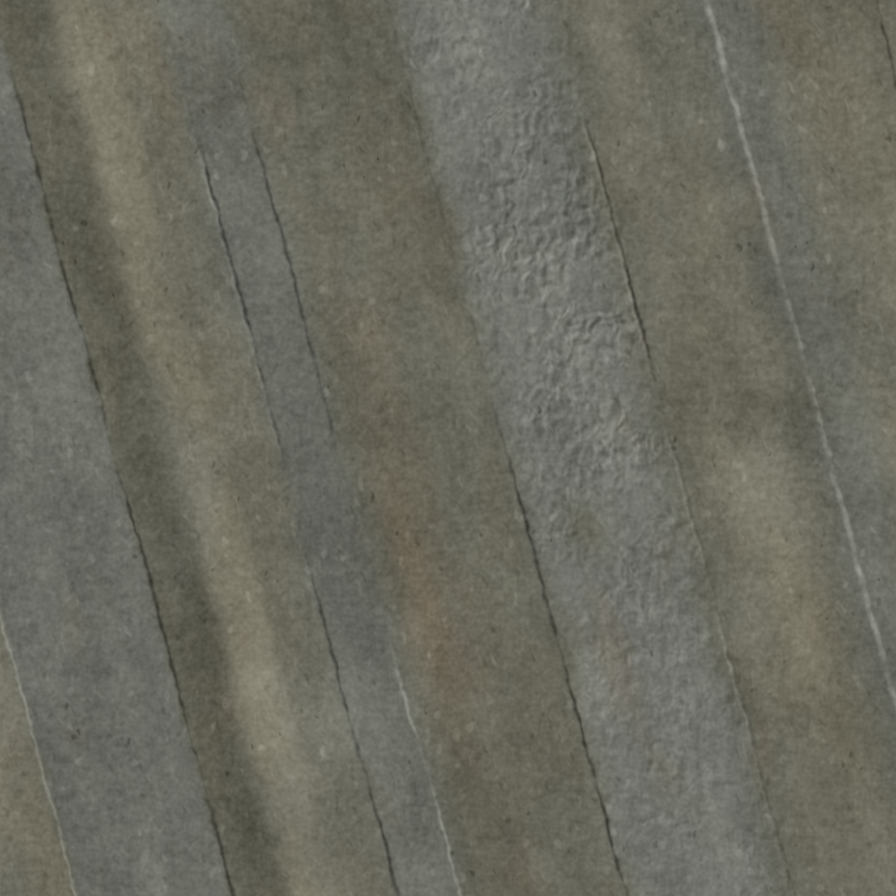
This texture is drawn by a three.js fragment shader. Its source:

```glsl
// Weathered slate-grey slab: leaning layers of olive, blue-grey and buff stone.
// Layers are bands across a sheared axis, with broken seams along their edges;
// gradient noise adds stains, flaky relief and grit, and hashed cells add pits.

#define LEAN 0.27
#define WOBBLE 0.005
#define SEAM_WIDTH 0.0022
#define SEAM_DARK 0.16
#define SEAM_LIGHT 0.14
#define STAIN 0.088
#define GRIT 0.054
#define RELIEF 0.16
#define OLIVE vec3(0.395, 0.390, 0.340)
#define SLATE vec3(0.412, 0.420, 0.393)
#define BUFF vec3(0.505, 0.490, 0.422)
#define RUST vec3(0.470, 0.418, 0.345)

varying vec2 vUv;

vec2 hash2(vec2 p) {
  p = vec2(dot(p, vec2(127.1, 311.7)), dot(p, vec2(269.5, 183.3)));
  return fract(sin(p) * 43758.55);
}

// Gradient noise, about -0.7 to 0.7
float noise(vec2 p) {
  vec2 i = floor(p), f = fract(p);
  vec2 u = f * f * f * (f * (f * 6.0 - 15.0) + 10.0);
  vec2 x = vec2(1.0, 0.0), y = vec2(0.0, 1.0);
  float a = dot(hash2(i) * 2.0 - 1.0, f);
  float b = dot(hash2(i + x) * 2.0 - 1.0, f - x);
  float c = dot(hash2(i + y) * 2.0 - 1.0, f - y);
  float d = dot(hash2(i + x + y) * 2.0 - 1.0, f - x - y);
  return mix(mix(a, b, u.x), mix(c, d, u.x), u.y);
}

float fbm(vec2 p) {
  float sum = 0.0, amp = 0.6;
  for (int i = 0; i < 4; i++) {
    sum += amp * noise(p);
    p = mat2(1.6, 1.2, -1.2, 1.6) * p + 7.3;
    amp *= 0.55;
  }
  return sum;
}

// Soft-edged strip between two places across the layers
float band(float s, float lo, float hi, float soft) {
  return smoothstep(lo - soft, lo + soft, s) * (1.0 - smoothstep(hi - soft, hi + soft, s));
}

float blob(vec2 q, vec2 centre, vec2 radius) {
  vec2 d = (q - centre) / radius;
  return exp(-dot(d, d));
}

// Thin crumbling line along a layer edge, fading out at both ends
float seam(vec2 q, float at, float lo, float hi) {
  float crumble = noise(vec2(at * 70.0, q.y * 45.0)) + 0.6 * noise(vec2(at * 50.0, q.y * 120.0));
  float d = (q.x - at) / (SEAM_WIDTH * (1.0 + 0.55 * crumble));
  float wear = smoothstep(-0.35, 0.25, noise(vec2(at * 90.0, q.y * 11.0)) + 0.5 * crumble);
  return exp(-d * d) * band(q.y, lo, hi, 0.06) * (0.2 + 0.8 * wear);
}

// Scattered specks: below zero for pits, above zero for pale chips
float specks(vec2 p, float cells) {
  p += 0.006 * vec2(noise(p * 90.0), noise(p * 90.0 + 5.0));
  vec2 id = floor(p * cells), f = fract(p * cells);
  float sum = 0.0;
  for (int k = 0; k < 9; k++) {
    vec2 o = vec2(mod(float(k), 3.0), floor(float(k) / 3.0)) - 1.0;
    vec2 h = hash2(id + o), kind = hash2(id + o + 57.0);
    float r = 0.1 + 0.18 * kind.y;
    float spot = 1.0 - smoothstep(r * 0.3, r, length((o + h - f) * vec2(1.0, 0.7)));
    sum += spot * step(0.75, kind.x) * (kind.y > 0.5 ? 0.8 : -1.0);
  }
  return sum;
}

void main() {
  vec2 p = vUv;
  // q.x runs across the layers, q.y up along them
  vec2 q = vec2(p.x - LEAN * (1.0 - p.y), p.y);
  q.x += WOBBLE * (noise(p * 7.0) + 0.6 * noise(p * 28.0) + 0.5 * noise(p * 80.0));
  float s = q.x + 0.035 * fbm(p * 9.0);
  float edge = q.x + 0.014 * fbm(p * 18.0);

  // Layers
  vec3 stone = OLIVE;
  stone = mix(stone, BUFF, 0.6 * band(s, -0.5, -0.186, 0.02));
  stone = mix(stone, SLATE, 0.9 * band(edge, -0.186, -0.009, 0.01));
  stone = mix(stone, OLIVE - 0.02, band(edge, -0.009, 0.055, 0.01));
  stone = mix(stone, BUFF, 0.3 * band(s, 0.06, 0.18, 0.02));
  stone = mix(stone, BUFF, 0.75 * band(edge, 0.058, 0.11, 0.016));
  stone = mix(stone, SLATE - 0.005, 0.85 * band(edge, 0.172, 0.25, 0.02));
  stone = mix(stone, SLATE + 0.035, 0.95 * band(s, 0.435, 0.6, 0.025));
  stone = mix(stone, BUFF, 0.35 * band(s, 0.64, 0.75, 0.03));
  stone = mix(stone, SLATE, 0.75 * band(s, 0.765, 0.85, 0.03));
  stone = mix(stone, BUFF, 0.45 * band(s, 0.85, 0.977, 0.03));

  // Stains: long streaks, clouds, and drifts of grey and rust over every layer
  float streak = fbm(vec2(s * 16.0, q.y * 3.5) + 4.0);
  float cloud = fbm(p * 7.0 + 19.0);
  float drift = fbm(vec2(s * 9.0, q.y * 4.0) + 43.0);
  stone = mix(stone, SLATE, 0.4 * smoothstep(-0.1, 0.3, drift));
  stone = mix(stone, RUST, 0.3 * smoothstep(0.05, 0.45, fbm(vec2(s * 11.0, q.y * 5.0) + 31.0)));
  stone = mix(stone, RUST + 0.01, 0.55 * blob(vec2(s, q.y), vec2(0.295, 0.34), vec2(0.02, 0.16)));
  stone = mix(stone, BUFF, 0.6 * blob(vec2(s, q.y), vec2(0.7, 0.34), vec2(0.05, 0.18)));
  stone = mix(stone, OLIVE - 0.02, 0.8 * blob(q, vec2(0.73, 0.555), vec2(0.07, 0.04)));
  stone = mix(stone, OLIVE, 0.8 * blob(q, vec2(0.495, 0.41), vec2(0.027, 0.03)));
  stone += STAIN * (streak + cloud + 0.5 * fbm(p * 26.0)) * vec3(1.0, 1.0, 0.93);

  // Short curled flakes on the rough grey layer, lit from one side
  vec2 flake = p * vec2(72.0, 58.0) + 0.6 * vec2(noise(p * 50.0), noise(p * 50.0 + 9.0));
  float relief = noise(flake) - noise(flake + vec2(0.3, -0.2));
  relief += 0.7 * (noise(flake * 2.1) - noise(flake * 2.1 + vec2(0.35, -0.25)));
  float rough = band(s, 0.44, 0.615, 0.03) * smoothstep(-0.35, 0.2, fbm(p * 13.0 + 3.0));
  rough *= 0.45 + 0.7 * blob(q, vec2(0.53, 0.64), vec2(0.15, 0.22));
  stone += RELIEF * relief * (0.1 + rough);

  // Grit, faint scratches, pits and chips
  stone += GRIT * (0.6 * noise(p * 70.0) + noise(p * 115.0) + 0.9 * noise(p * 210.0));
  float scratch = noise(vec2(q.x * 110.0, q.y * 60.0) + 11.0 + 0.5 * noise(p * 60.0));
  stone -= 0.045 * smoothstep(0.28, 0.55, scratch);
  stone += 0.045 * smoothstep(0.28, 0.55, -scratch);
  stone += 0.075 * specks(p, 46.0) * smoothstep(-0.25, 0.25, noise(p * 9.0));

  // Seams: shadowed steps, then pale mineral edges
  float dark = 0.9 * seam(q, -0.009, -0.1, 0.9) + seam(q, 0.18, 0.52, 0.86)
    + 0.85 * seam(q, 0.175, -0.1, 0.36) + 0.8 * seam(q, 0.243, 0.5, 0.9)
    + seam(q, 0.43, -0.1, 0.48) + 0.25 * seam(q, 0.43, 0.5, 1.1)
    + seam(q, 0.617, 0.6, 0.84) + 0.25 * seam(q, 0.617, -0.1, 0.6) + 0.7 * seam(q, 0.977, 0.8, 1.1);
  float pale = 0.8 * seam(q, 0.789, -0.1, 1.1) + 0.6 * seam(q, 0.786, -0.1, 1.1)
    + 0.8 * seam(q, -0.186, -0.1, 1.1) + 0.9 * seam(q, 0.243, -0.1, 0.26)
    + 0.4 * seam(q, 0.613, 0.1, 0.88) + 0.45 * seam(q, 0.176, 0.52, 0.88);
  stone += SEAM_LIGHT * pale - SEAM_DARK * dark * vec3(1.0, 1.0, 0.9);

  gl_FragColor = vec4(clamp(stone, 0.0, 1.0), 1.0);
}
```
